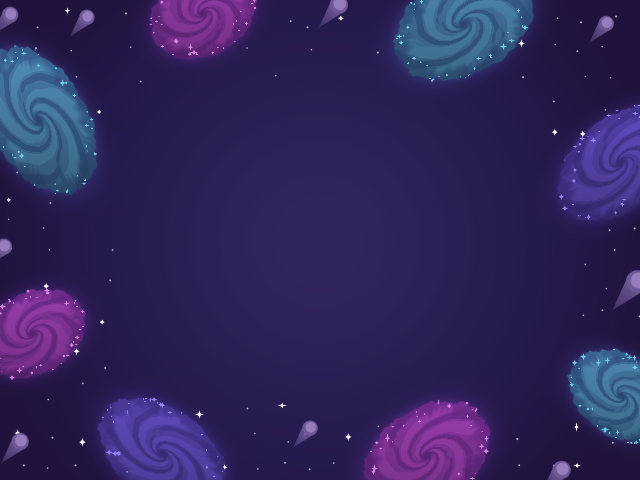
Write a Shadertoy shader that draws this background.

```glsl
// Deep violet night sky framed by spiral galaxies, comets and sparkling stars.

// Lengths are in canvas heights; the layout is anchored to the canvas centre.
const vec2 LAYOUT_CENTRE = vec2(0.6667, 0.5);
const vec3 SKY_CORE = vec3(0.187, 0.150, 0.362);
const vec3 SKY_MID = vec3(0.145, 0.100, 0.300);
const vec3 SKY_EDGE = vec3(0.124, 0.070, 0.236);
const vec3 COMET_TAIL = vec3(0.46, 0.37, 0.62);
const vec3 COMET_HEAD = vec3(0.63, 0.53, 0.77);
const float BAND_WIDTH = 0.055;
const float STAR_CELL = 0.062;
const float ARM_TWIST = 2.0;
const int RIM_STARS = 46;
const int GALAXIES = 8;
const int COMETS = 9;

// Galaxy centre (xy) and semi-axes (zw), then tilt and palette index.
const vec4 GALAXY_SHAPE[GALAXIES] = vec4[](
    vec4(0.080, 0.750, 0.171, 0.104), vec4(0.423, 0.972, 0.118, 0.090),
    vec4(0.967, 0.950, 0.159, 0.106), vec4(1.293, 0.661, 0.153, 0.097),
    vec4(0.068, 0.305, 0.118, 0.087), vec4(0.339, 0.054, 0.153, 0.096),
    vec4(0.889, 0.050, 0.146, 0.101), vec4(1.295, 0.175, 0.122, 0.087));
const vec2 GALAXY_STYLE[GALAXIES] = vec2[](
    vec2(-1.04, 0.0), vec2(0.5, 1.0), vec2(0.5, 0.0), vec2(0.7, 2.0),
    vec2(0.5, 1.0), vec2(-0.65, 2.0), vec2(0.6, 1.0), vec2(-0.6, 0.0));
// Teal, magenta and indigo palettes.
const vec3 GALAXY_DARK[3] = vec3[](
    vec3(0.16, 0.27, 0.44), vec3(0.34, 0.13, 0.45), vec3(0.21, 0.16, 0.45));
const vec3 GALAXY_LIGHT[3] = vec3[](
    vec3(0.28, 0.49, 0.63), vec3(0.54, 0.22, 0.61), vec3(0.34, 0.26, 0.66));
const vec3 GALAXY_SPARK[3] = vec3[](
    vec3(0.45, 0.85, 0.95), vec3(0.88, 0.55, 0.92), vec3(0.62, 0.54, 0.98));
// Comet head centre (xy) and radius (z).
const vec3 COMET[COMETS] = vec3[](
    vec3(0.181, 0.964, 0.016), vec3(0.021, 0.969, 0.017), vec3(0.706, 0.990, 0.019),
    vec3(1.263, 0.951, 0.016), vec3(0.008, 0.486, 0.017), vec3(1.328, 0.413, 0.024),
    vec3(0.042, 0.080, 0.018), vec3(0.646, 0.108, 0.016), vec3(1.170, 0.021, 0.019));

float hash(vec2 p) {
    vec3 h = fract(vec3(p.xyx) * 0.1031);
    h += dot(h, h.yzx + 33.33);
    return fract((h.x + h.y) * h.z);
}

// Four-pointed star with concave sides and a faint bloom.
float sparkle(vec2 d, float size) {
    vec2 s = sqrt(abs(d) / size);
    return smoothstep(1.1, 0.75, s.x + s.y) + 0.22 * exp(-dot(d, d) * 7.0 / (size * size));
}

// Radial glow with soft concentric steps.
vec3 sky(vec2 p) {
    float r = length(p - vec2(0.665, 0.497));
    float step01 = r / BAND_WIDTH;
    float banded = BAND_WIDTH * (floor(step01) + smoothstep(0.6, 1.0, fract(step01)));
    r = mix(r, banded, 0.6);
    vec3 col = mix(SKY_CORE, SKY_MID, smoothstep(0.0, 0.52, r));
    return mix(col, SKY_EDGE, smoothstep(0.40, 0.76, r));
}

// One jittered star per cell, thinning out towards the canvas centre.
float starField(vec2 p, float px) {
    vec2 id = floor(p / STAR_CELL);
    vec2 jitter = vec2(hash(id + 11.3), hash(id + 47.9));
    vec2 pos = (id + 0.2 + 0.6 * jitter) * STAR_CELL;
    vec2 fromCentre = abs(pos - LAYOUT_CENTRE) / LAYOUT_CENTRE;
    float frame = pow(dot(pow(fromCentre, vec2(4.0)), vec2(1.0)), 0.25);
    float present = step(hash(id + 83.1), 0.75 * smoothstep(0.55, 0.95, frame));
    float kind = hash(id + 5.7);
    float dotRadius = mix(0.0012, 0.0022, kind);
    float dotLight = 0.8 * smoothstep(px, -px, length(p - pos) - dotRadius);
    float big = sparkle(p - pos, mix(0.008, 0.012, jitter.x));
    return present * (kind > 0.74 ? big : dotLight);
}

// Round head tapering to a fading point at the lower left.
vec3 comet(vec3 col, vec2 p, vec3 c, float px) {
    const vec2 dir = vec2(-0.66, -0.751);
    vec2 d = p - c.xy;
    float t = dot(d, dir) / (c.z * 3.3);
    float side = abs(d.x * dir.y - d.y * dir.x);
    float tail = smoothstep(px, -px, side - c.z * (1.0 - t)) * step(0.0, t);
    float head = smoothstep(px, -px, length(d) - c.z);
    float shape = max(tail * (0.95 - 0.6 * t), head * 0.9);
    col = mix(col, COMET_TAIL, clamp(shape, 0.0, 1.0));
    float disc = smoothstep(px, -px, length(d + dir * c.z * 0.15) - c.z * 0.68);
    return mix(col, COMET_HEAD, disc * 0.8);
}

vec3 galaxy(vec3 col, vec2 p, vec4 shape, vec2 style, float px) {
    float cs = cos(style.x), sn = sin(style.x);
    mat2 toLocal = mat2(cs, -sn, sn, cs);
    vec2 q = toLocal * (p - shape.xy) / shape.zw;
    float r = length(q);
    if (r > 1.7) return col;
    int kind = int(style.y);
    vec3 dark = GALAXY_DARK[kind], light = GALAXY_LIGHT[kind];
    float a = atan(q.y, q.x + 1e-5), seed = shape.x * 40.0;

    // Halo and ragged silhouette
    col += dark * 0.35 * exp(-9.0 * max(r - 0.95, 0.0)) * smoothstep(1.7, 1.2, r);
    float ragged = 0.022 * sin(9.0 * a + seed) + 0.014 * sin(23.0 * a + seed * 2.0)
                 + 0.010 * sin(41.0 * a + 3.0 * sin(7.0 * a));
    float body = smoothstep(px, -px, (r - 0.97 - ragged) * shape.w);

    // Layered spiral arms around a dark core
    float swirl = a + ARM_TWIST * log(r + 0.08);
    float wave = sin(5.0 * swirl + seed) + 0.45 * sin(8.0 * swirl + 5.0 * r)
               + 0.20 * sin(19.0 * a + 24.0 * r) * r;
    float arm = 0.55 * smoothstep(-0.75, -0.55, wave) + 0.45 * smoothstep(0.05, 0.30, wave);
    float inner = 1.0 - 0.65 * smoothstep(0.70, 0.90, r + 2.0 * ragged);
    float shade = mix(0.80, arm, 0.65) * inner * smoothstep(0.02, 0.16, r);
    vec3 disc = mix(dark, light, shade) * (1.0 + 0.12 * (p.y - shape.y) / shape.w);
    col = mix(col, disc, body);

    // Sparkles scattered along the rim
    for (int i = 0; i < RIM_STARS; i++) {
        vec2 key = vec2(float(i), floor(seed));
        float angle = float(i) * 2.39996 + hash(key);
        float reach = mix(0.66, 1.0, sqrt(hash(key + 19.0)));
        vec2 pos = shape.xy + (shape.zw * reach * vec2(cos(angle), sin(angle))) * toLocal;
        float size = mix(0.0035, 0.0105, pow(hash(key + 71.0), 3.0));
        col = mix(col, GALAXY_SPARK[kind], min(sparkle(p - pos, size), 1.0) * 0.9);
    }
    return col;
}

void mainImage(out vec4 fragColor, in vec2 fragCoord) {
    float px = 0.8 / iResolution.y;
    vec2 p = (fragCoord - 0.5 * iResolution.xy) / iResolution.y + LAYOUT_CENTRE;
    vec3 col = sky(p);
    col = mix(col, vec3(0.96, 0.94, 1.0), min(starField(p, px), 1.0));
    for (int i = 0; i < COMETS; i++) col = comet(col, p, COMET[i], px);
    for (int i = 0; i < GALAXIES; i++) col = galaxy(col, p, GALAXY_SHAPE[i], GALAXY_STYLE[i], px);
    fragColor = vec4(clamp(col, 0.0, 1.0), 1.0);
}
```
